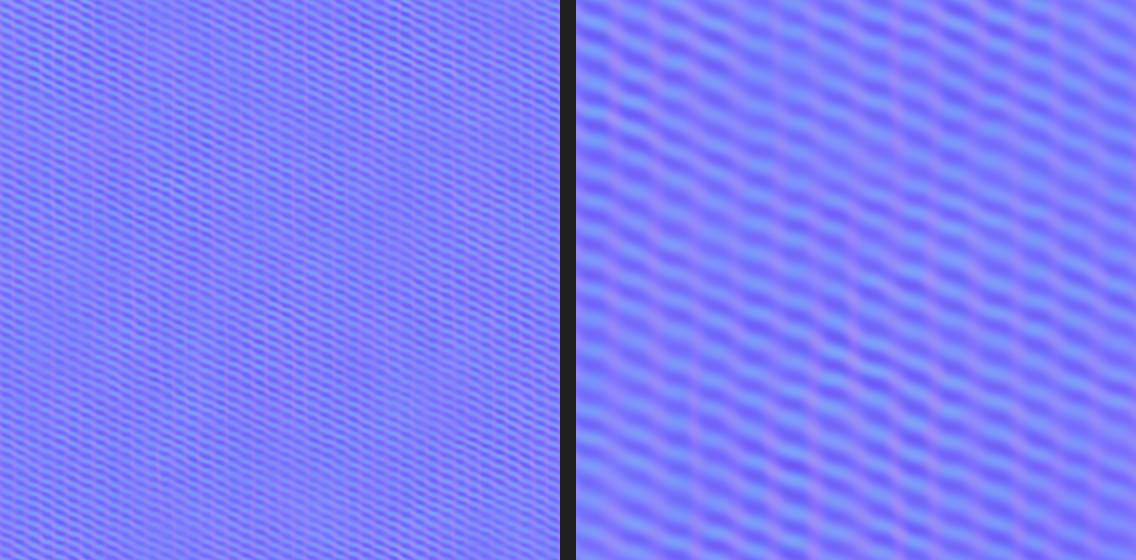
Left, the full canvas; right, a detail of the centre.
Give the GLSL for this texture map, as a three.js fragment shader.

```glsl
// Tangent-space normal map of a fine diagonal twill weave with soft wear.
#define COLUMNS 42.0      // vertical threads across
#define ROWS 56.0         // diagonal ribs counted up the canvas
#define RIB_SHIFT 28.0    // diagonal ribs counted across the canvas
#define RELIEF 0.00044    // overall height
#define THREAD 0.64       // height of the vertical threads
#define BEAD 0.34         // how far seams flatten the ribs into beads
#define WOBBLE 0.40       // bend of each rib at a seam
#define DRIFT 0.24        // wandering of the weave, in repeats
#define WEAR 0.70         // patchy fading of the relief
#define FUZZ 0.45         // fine fibre irregularity
#define TILT 0.042        // broad unevenness of the cloth
#define FLAT_COLOR vec3(0.497, 0.496, 0.490)

varying vec2 vUv;

const float TAU = 6.2831853;

vec2 gradientAt(vec2 cell, vec2 period) {
  cell = mod(cell, period);
  float h = fract(sin(dot(cell, vec2(127.1, 311.7))) * 4375.85);
  return vec2(cos(TAU * h), sin(TAU * h));
}

// Gradient noise that tiles over the canvas
float noise(vec2 uv, vec2 period) {
  vec2 p = uv * period;
  vec2 i = floor(p);
  vec2 f = p - i;
  vec2 u = f * f * f * (f * (f * 6.0 - 15.0) + 10.0);
  vec2 e = vec2(1.0, 0.0);
  float a = dot(gradientAt(i, period), f);
  float b = dot(gradientAt(i + e.xy, period), f - e.xy);
  float c = dot(gradientAt(i + e.yx, period), f - e.yx);
  float d = dot(gradientAt(i + e.xx, period), f - e.xx);
  return mix(mix(a, b, u.x), mix(c, d, u.x), u.y);
}

float weaveHeight(vec2 uv) {
  // Slow drift of threads and ribs
  float column = COLUMNS * uv.x + DRIFT * noise(uv, vec2(19.0, 13.0));
  float rib = ROWS * uv.y + RIB_SHIFT * uv.x
            + DRIFT * noise(uv + 0.37, vec2(17.0, 23.0));

  // Threads meet at narrow seams; ribs bend and flatten as they cross them
  float c = TAU * column;
  float r = TAU * rib + WOBBLE * sin(c);
  float threads = -THREAD * (sin(c) + 0.14 * sin(2.0 * c));
  float ribs = cos(r) * (1.0 - BEAD * cos(c));

  // Worn patches, uneven threads and loose fibres
  float patches = noise(uv, vec2(5.0)) + 0.7 * noise(uv, vec2(23.0, 31.0));
  float wear = clamp(1.0 + WEAR * patches, 0.4, 1.5);
  float uneven = 1.0 + 0.7 * noise(uv + 0.61, vec2(COLUMNS, 9.0));
  float fuzz = FUZZ * noise(uv + 0.13, vec2(COLUMNS, ROWS));
  return wear * (ribs + threads * uneven) + fuzz;
}

// Broad tilt: soft patches plus long streaks along the threads
vec2 clothTilt(vec2 uv) {
  float patchX = noise(uv + 0.21, vec2(9.0)) + noise(uv, vec2(27.0, 6.0));
  float patchY = noise(uv + 0.73, vec2(8.0)) + noise(uv + 0.47, vec2(14.0, 25.0));
  return TILT * vec2(patchX, patchY);
}

void main() {
  // Central differences turn height into slope
  vec2 e = vec2(0.0008, 0.0);
  vec2 slope = vec2(weaveHeight(vUv + e.xy) - weaveHeight(vUv - e.xy),
                    weaveHeight(vUv + e.yx) - weaveHeight(vUv - e.yx));
  slope *= RELIEF / (2.0 * e.x);

  vec3 normal = normalize(vec3(clothTilt(vUv) - slope, 1.0));
  gl_FragColor = vec4(FLAT_COLOR + 0.5 * normal, 1.0);
}
```
